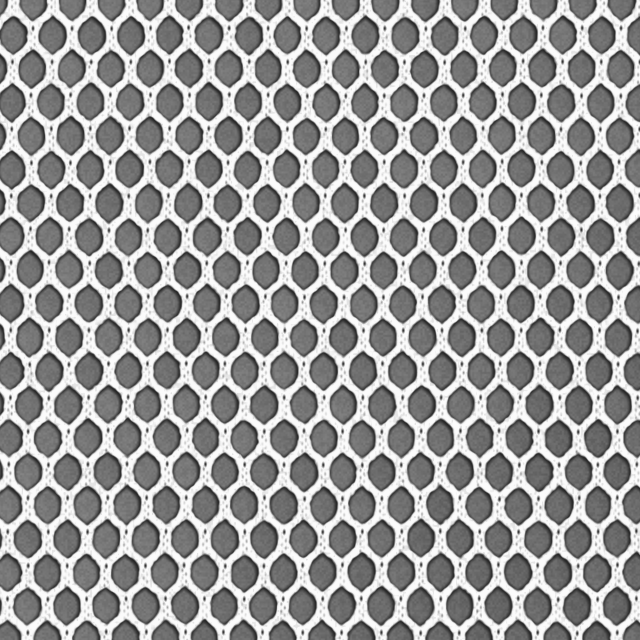
Give the GLSL for this texture, as a three.js fragment shader.

```glsl
// White knitted mesh with staggered hexagonal holes over a grey backing.
varying vec2 vUv;

const float COLUMNS = 16.3;              // holes across the canvas
const vec2 PITCH = vec2(1.0, 1.711);     // column step and double row step
const vec2 FIRST_HOLE = vec2(0.3854, 0.6302);
const float SLANT = 0.008;
const float EDGE = 0.03;                 // softness of every edge

const vec3 THREAD = vec3(0.985);
const vec3 THREAD_SHADE = vec3(0.80);
const vec3 BACKING = vec3(0.455);
const vec3 SHADOW = vec3(0.15);
const vec3 STITCH = vec3(0.16);

float hash(vec2 p) {
  return fract(sin(dot(p, vec2(127.1, 311.7))) * 43758.5453);
}

float noise(vec2 p) {
  vec2 i = floor(p);
  vec2 f = fract(p);
  f = f * f * (3.0 - 2.0 * f);
  return mix(mix(hash(i), hash(i + vec2(1.0, 0.0)), f.x),
             mix(hash(i + vec2(0.0, 1.0)), hash(i + vec2(1.0)), f.x), f.y);
}

float smoothMax(float a, float b, float k) {
  float h = max(k - abs(a - b), 0.0) / k;
  return max(a, b) + h * h * k * 0.25;
}

// Signed distance to a rounded hexagon with upright sides
float holeDistance(vec2 q) {
  vec2 a = sqrt(q * q + 0.0012);
  float slope = dot(a, vec2(0.66, 0.75)) - 0.392;
  return smoothMax(a.x - 0.352, slope, 0.13);
}

// Soft elliptical spot, 1 at its centre
float spot(vec2 q, vec2 center, vec2 radius) {
  float d = (length((q - center) / radius) - 1.0) * min(radius.x, radius.y);
  return 1.0 - smoothstep(-EDGE, EDGE, d);
}

// Needle gaps and faint loops along one upright bar
float stitches(vec2 q, vec2 id) {
  float jitter = hash(id + 7.3) - 0.5;
  float mark = 0.95 * spot(q, vec2(0.03 * jitter, 0.18), vec2(0.03, 0.055));
  for (int i = 0; i < 5; i++) {
    float k = float(i);
    float side = mod(k, 2.0) * 2.0 - 1.0;
    float strength = 0.12 + 0.4 * hash(id + k * 3.1);
    vec2 center = vec2(side * 0.045 + 0.02 * jitter, 0.05 - 0.095 * k);
    mark = max(mark, strength * spot(q, center, vec2(0.022, 0.035)));
  }
  return mark;
}

// Nearest cell of a lattice, and the position inside it
vec2 cellId(vec2 p) {
  return floor(p / PITCH + 0.5);
}

vec2 cellLocal(vec2 p, vec2 id) {
  return p - id * PITCH;
}

// Grey cloth seen through a hole, shaded by the mesh above it
vec3 backing(vec2 q, vec2 id, vec2 p) {
  float depth = -holeDistance(q + vec2(0.018, 0.022));
  float light = smoothstep(-0.015, 0.11, depth);
  float tone = 0.04 * (hash(id) - 0.5) + 0.07 * (noise(p * 19.0) - 0.5);
  tone -= 0.05 * q.x + 0.03 * q.y;
  tone -= 0.05 * smoothstep(0.9, 1.8, vUv.x + 1.0 - vUv.y);
  return mix(SHADOW, BACKING + tone, light);
}

// White yarn with mottled fuzz and a shaded rim
vec3 thread(vec2 p, float d) {
  float fuzz = smoothstep(0.58, 0.95, noise(p * vec2(17.0, 13.0)));
  float rim = 1.0 - smoothstep(0.0, 0.06, d);
  return mix(THREAD, THREAD_SHADE, clamp(0.5 * fuzz + 0.4 * rim, 0.0, 1.0));
}

void main() {
  vec2 p = (vUv - FIRST_HOLE) * COLUMNS;
  p.x -= SLANT * p.y;
  p += 0.05 * (vec2(noise(p * 0.6), noise(p * 0.6 + 31.0)) - 0.5);

  // Two interleaved lattices make the staggered rows
  float nearest = 10.0;
  float mark = 0.0;
  vec2 local = vec2(0.0);
  vec2 hole = vec2(0.0);
  for (int i = 0; i < 2; i++) {
    float k = float(i);
    vec2 s = p - 0.5 * k * PITCH;
    vec2 id = cellId(s);
    vec2 q = cellLocal(s, id);
    float d = holeDistance(q);
    if (d < nearest) {
      nearest = d;
      local = q;
      hole = id + 50.0 * k;
    }
    vec2 b = s - vec2(0.5, 0.0);
    vec2 barId = cellId(b);
    mark = max(mark, stitches(cellLocal(b, barId), barId + 50.0 * k));
  }

  // Uneven yarn edge
  float d = nearest + 0.035 * (noise(p * 9.0) - 0.5);
  vec3 mesh = mix(thread(p, d), STITCH, mark);
  vec3 color = mix(backing(local, hole, p), mesh, smoothstep(-EDGE, EDGE, d));
  gl_FragColor = vec4(color, 1.0);
}
```
